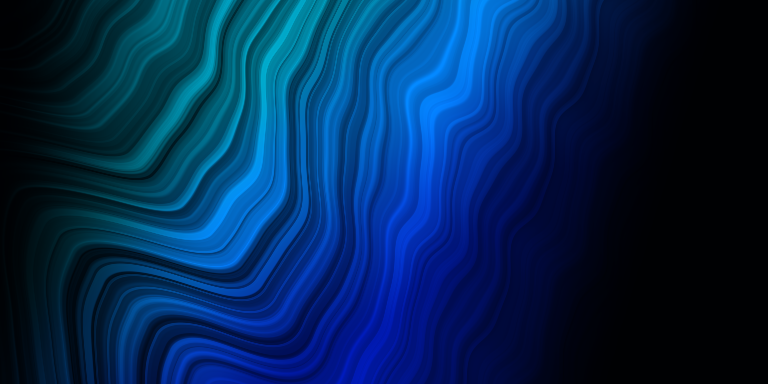
Reproduce this background procedurally as a Shadertoy shader.

```glsl
// Flowing folded ribbons, from teal through blue, fading to black at both sides.

float hash(float n) {
    return fract(sin(n * 127.1 + 11.7) * 4375.85);
}

// Smooth ramp: zero for negative x, x for positive x
float hinge(float x) {
    return 0.5 * (x + sqrt(x * x + 0.008));
}

// Ribbon coordinate: level sets of this field are the strands.
// p has its origin at the upper left, y down, in canvas heights.
float strandField(vec2 p) {
    float along = (p.x - p.y) * 0.7071;
    float across = (p.x + p.y) * 0.7071;

    // Deep fold at the left, steeper towards the centre
    float drop = mix(0.12, 0.55, smoothstep(0.3, 1.0, across));
    float fold = 0.78 + 1.3 * hinge(-0.38 - along)
               + 0.35 * smoothstep(-0.33, -0.04, along)
               - drop * smoothstep(0.08, 0.62, along)
               - 0.4 * hinge(along - 0.6);

    // Calm slant at the right
    float slant = 0.97 - 0.45 * along;
    float path = mix(fold, slant, smoothstep(0.8, 1.45, p.x + 0.35 * p.y));

    // Small ripples along the strands
    float rippleSize = mix(0.006, 0.02, smoothstep(-0.1, 0.35, along));
    path += rippleSize * sin(along * 23.0 + across * 4.0);
    path += 0.3 * rippleSize * sin(along * 39.0 - across * 7.0 + 1.3);
    return across - path;
}

// Position in a row of ribbons with uneven widths
float ribbonCoord(float u, float freq) {
    float x = u * freq;
    return x + 0.35 * sin(x * 1.7 + freq);
}

// Random shade per ribbon, with one soft edge
float ribbons(float u, float freq, float pixel) {
    float x = ribbonCoord(u, freq);
    float cell = floor(x) + freq * 3.0;
    float soft = min(1.0, max(0.24, 2.0 * pixel * freq));
    float edge = smoothstep(1.0 - soft, 1.0, fract(x));
    return mix(hash(cell), hash(cell + 1.0), edge);
}

// Thin bright rims between ribbons
float rims(float u, float freq) {
    float x = ribbonCoord(u, freq);
    float d = abs(fract(x) - 0.5);
    return exp(-d * d * 90.0) * hash(floor(x) + 40.0);
}

// Sum of ribbon layers from broad to fine, centred on zero
float strandTone(float u, float pixel) {
    float sum = 0.0;
    float weight = 0.22;
    float freq = 13.0;
    for (int i = 0; i < 4; i++) {
        sum += weight * (ribbons(u, freq, pixel) - 0.5);
        weight *= 1.08;
        freq *= 1.85;
    }
    return sum;
}

vec3 palette(float h) {
    const vec3 teal = vec3(0.0, 0.48, 0.57);
    const vec3 azure = vec3(0.01, 0.38, 0.71);
    const vec3 blue = vec3(0.01, 0.18, 0.60);
    const vec3 navy = vec3(0.0, 0.07, 0.49);
    vec3 c = mix(teal, azure, smoothstep(0.82, 1.28, h));
    c = mix(c, blue, smoothstep(1.25, 1.7, h));
    return mix(c, navy, smoothstep(1.6, 2.0, h));
}

// Broad light, fading out on the left and right
float lightMask(vec2 p) {
    float left = smoothstep(0.03, 0.74, p.x + 0.12 * p.y);
    float right = 1.0 - smoothstep(1.18, 1.90, p.x + 0.30 * p.y);
    return left * right;
}

void mainImage(out vec4 fragColor, in vec2 fragCoord) {
    vec2 uv = fragCoord / iResolution.xy;
    vec2 p = vec2(uv.x * 2.0, 1.0 - uv.y);
    float pixel = 1.0 / iResolution.y;

    float u = strandField(p);
    float tone = strandTone(u, pixel);
    float leftSide = 1.0 - smoothstep(0.3, 1.1, p.x);

    // Hue runs along the diagonal; dim ribbons lean to blue
    float hue = p.x + p.y + 0.25 * p.y * p.y - 0.2 * tone;
    vec3 color = palette(hue);

    // Stronger ribbon contrast where the folds are dark
    float contrast = mix(1.05, 2.2, leftSide);
    float shade = max(0.06, 1.0 + contrast * tone);
    float rim = rims(u, 19.0);
    float light = lightMask(p) * (shade + 0.14 * rim);

    // Faint strands inside the left shadow
    light += 0.13 * leftSide * rim * smoothstep(-0.15, 0.35, p.x);

    fragColor = vec4(color * light + vec3(0.0, 0.003, 0.012), 1.0);
}
```
